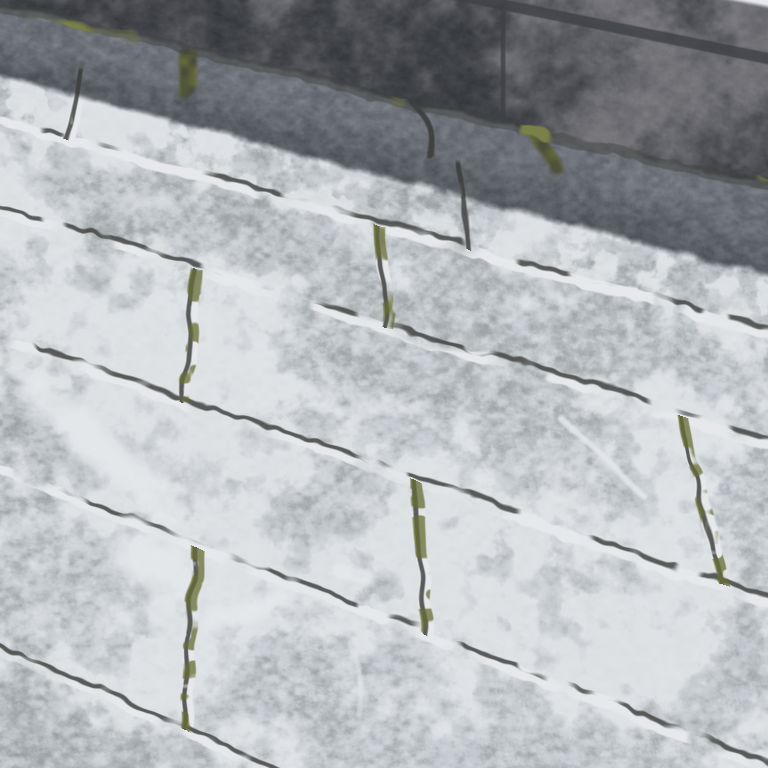
Reproduce this texture procedurally as a three.js fragment shader.

```glsl
// Slanting courses of worn pale paving stones below a dark wall and its shadow.
varying vec2 vUv;

const vec3 STONE_DARK = vec3(0.66, 0.68, 0.69);
const vec3 STONE = vec3(0.76, 0.78, 0.80);
const vec3 LIME = vec3(0.90, 0.91, 0.92);
const vec3 SHADE = vec3(0.43, 0.45, 0.48);
const vec3 SHADE_DEEP = vec3(0.35, 0.37, 0.39);
const vec3 WALL_DARK = vec3(0.24, 0.25, 0.27);
const vec3 WALL_PALE = vec3(0.45, 0.45, 0.47);
const vec3 CRACK = vec3(0.25, 0.26, 0.25);
const vec3 MOSS = vec3(0.40, 0.42, 0.20);

float hash(vec2 p) {
  return fract(sin(dot(p, vec2(127.1, 311.7))) * 43758.5453);
}

float noise(vec2 p) {
  vec2 i = floor(p), f = fract(p);
  f = f * f * (3.0 - 2.0 * f);
  return mix(mix(hash(i), hash(i + vec2(1.0, 0.0)), f.x),
             mix(hash(i + vec2(0.0, 1.0)), hash(i + 1.0), f.x), f.y);
}

float fbm(vec2 p) {
  float sum = 0.0, amp = 0.53;
  for (int i = 0; i < 4; i++) {
    sum += amp * noise(p);
    p = mat2(1.6, 1.2, -1.2, 1.6) * p + 7.3;
    amp *= 0.5;
  }
  return sum;
}

float band(float d, float halfWidth) {
  return 1.0 - smoothstep(halfWidth - 0.0015, halfWidth + 0.0015, abs(d));
}

float stroke(vec2 p, vec2 a, vec2 b, float width, float soft) {
  vec2 ab = b - a;
  float h = clamp(dot(p - a, ab) / dot(ab, ab), 0.0, 1.0);
  return 1.0 - smoothstep(width - soft, width + soft, length(p - a - ab * h));
}

float bump(float x) { return max(0.0, 1.0 - abs(x)); }

// Courses grow toward the viewer, with two uneven ones.
float courseEdge(float k) {
  return 0.007 + 0.11 * k + 0.0115 * k * k + 0.03 * bump(k - 1.0) - 0.02 * bump(k - 4.0);
}

float firstJoint(float k) {
  return mod(k, 2.0) > 0.5 ? 0.477 + 0.024 * k : 0.104 + 0.145 * step(1.0, k);
}

void main() {
  vec2 p = vUv;
  float broad = fbm(p * 7.0), rough = fbm(p * 38.0 + 3.0);
  float grain = fbm(p * vec2(95.0, 120.0) + 20.0);
  float patches = noise(p * 23.0 + 9.0), fine = noise(p * 75.0);

  // Depth is constant along each converging course line.
  float depth = (1.0 - p.y - 0.235 * p.x) / (1.0 + 0.25 * p.x);
  float wornDepth = depth + 0.007 * (noise(p * 15.0) - 0.5) + 0.005 * (fine - 0.5);

  // Nearest course line and upright joint
  float row = -1.0, t = 0.0, line = 1.0;
  for (int i = 0; i < 7; i++) {
    float k = float(i), top = courseEdge(k), d = wornDepth - top;
    if (d > 0.0) {
      row = k;
      t = d / (courseEdge(k + 1.0) - top);
    }
    if (i > 0 && abs(d) < abs(line)) line = d;
  }
  float joint = 1.0, stone = 0.0;
  for (int n = 0; n < 2; n++) {
    float mid = firstJoint(row) + float(n) * (0.5 + 0.0835 * row);
    float d = p.x - mid - (mid - 0.4) * 0.1 * (t - 0.5) + 0.008 * (noise(p * 32.0) - 0.5);
    stone += step(0.0, d);
    if (abs(d) < abs(joint)) joint = d;
  }
  float hasJoint = step(0.0, row) * (row < 0.5 ? smoothstep(0.33, 0.38, t) : 1.0);

  // Lit stone faces
  vec3 color = mix(STONE_DARK, STONE, smoothstep(0.18, 0.55, broad * 0.5 + grain * 0.5));
  color += 0.04 * (hash(vec2(row, stone)) - 0.5) + 0.13 * (grain - 0.5);
  float rim = exp(-22.0 * min(abs(line), abs(joint)));
  float lime = smoothstep(0.46, 0.72, broad * 0.65 + rough * 0.35 + 0.13 * rim);
  lime += (row < 0.5 ? 0.7 : 0.25) * smoothstep(0.42, 0.65, rough);
  color = mix(color, LIME, clamp(lime, 0.0, 0.8));

  // Pale scuffs and scratches
  vec2 q = p + 0.025 * (vec2(noise(p * 18.0), noise(p * 18.0 + 40.0)) - 0.5);
  float scuff = stroke(q, vec2(0.04, 0.49), vec2(0.22, 0.34), 0.021, 0.014);
  scuff = max(scuff, stroke(q, vec2(0.17, 0.28), vec2(0.22, 0.25), 0.03, 0.025));
  scuff = max(scuff, stroke(q, vec2(0.27, 0.18), vec2(0.36, 0.23), 0.013, 0.01));
  scuff = max(scuff, stroke(q, vec2(0.45, 0.26), vec2(0.48, 0.25), 0.012, 0.006));
  scuff = max(scuff, stroke(q, vec2(0.736, 0.453), vec2(0.833, 0.355), 0.004, 0.003));
  scuff = max(scuff, 0.6 * stroke(q, vec2(0.46, 0.17), vec2(0.465, 0.07), 0.003, 0.002));
  color = mix(color, LIME, scuff * 0.85);

  // Mortar, broken cracks and moss
  float upright = band(joint, 0.008) * hasJoint;
  color = mix(color, LIME, band(line - 0.001, 0.0065) * smoothstep(0.2, 0.5, patches));
  color = mix(color, LIME, upright * smoothstep(0.4, 0.6, patches));
  float gap = band(line + 0.005, 0.0028) * smoothstep(0.3, 0.55, noise(p * 29.0 + 60.0));
  gap = max(gap, band(joint + 0.003, 0.003) * hasJoint * smoothstep(0.15, 0.4, fine + 0.2));
  color = mix(color, CRACK, gap * 0.85);
  float moss = upright * smoothstep(0.45, 0.65, fine + 0.3 * bump(t * 2.0)) * step(0.5, row);
  color = mix(color, MOSS, moss * 0.75);

  // Shadow cast on the first course
  vec3 shaded = mix(SHADE, SHADE_DEEP, smoothstep(0.035, 0.095, depth)) + 0.16 * (grain - 0.5);
  shaded = mix(shaded, CRACK, max(gap, stroke(q, vec2(0.54, 0.865), vec2(0.565, 0.80), 0.004, 0.002)));
  float clump = stroke(q, vec2(0.247, 0.92), vec2(0.247, 0.885), 0.009, 0.004);
  clump = max(clump, stroke(q, vec2(0.70, 0.835), vec2(0.715, 0.78), 0.009, 0.005));
  shaded = mix(shaded, mix(CRACK, MOSS, fine), clump);
  color = mix(shaded, color, smoothstep(0.094, 0.104, depth + 0.01 * (rough - 0.5)));

  // Stained wall, its seams and the bright strip above
  vec3 wall = mix(WALL_DARK, WALL_PALE, smoothstep(0.3, 0.68, broad * 0.7 + rough * 0.3 - 0.6 * depth - 0.06));
  wall += 0.10 * (grain - 0.5);
  wall = mix(wall, WALL_DARK, 0.8 * max(band(depth + 0.127, 0.006), band(p.x - 0.655, 0.003)));
  wall = mix(LIME, wall, smoothstep(-0.184, -0.178, depth));
  color = mix(wall, color, smoothstep(0.003, 0.009, wornDepth));
  float fringe = band(wornDepth - 0.007, 0.006);
  color = mix(color, CRACK, fringe * 0.5);
  color = mix(color, MOSS + 0.08, fringe * smoothstep(0.55, 0.75, patches));

  gl_FragColor = vec4(clamp(color, 0.0, 1.0), 1.0);
}
```
